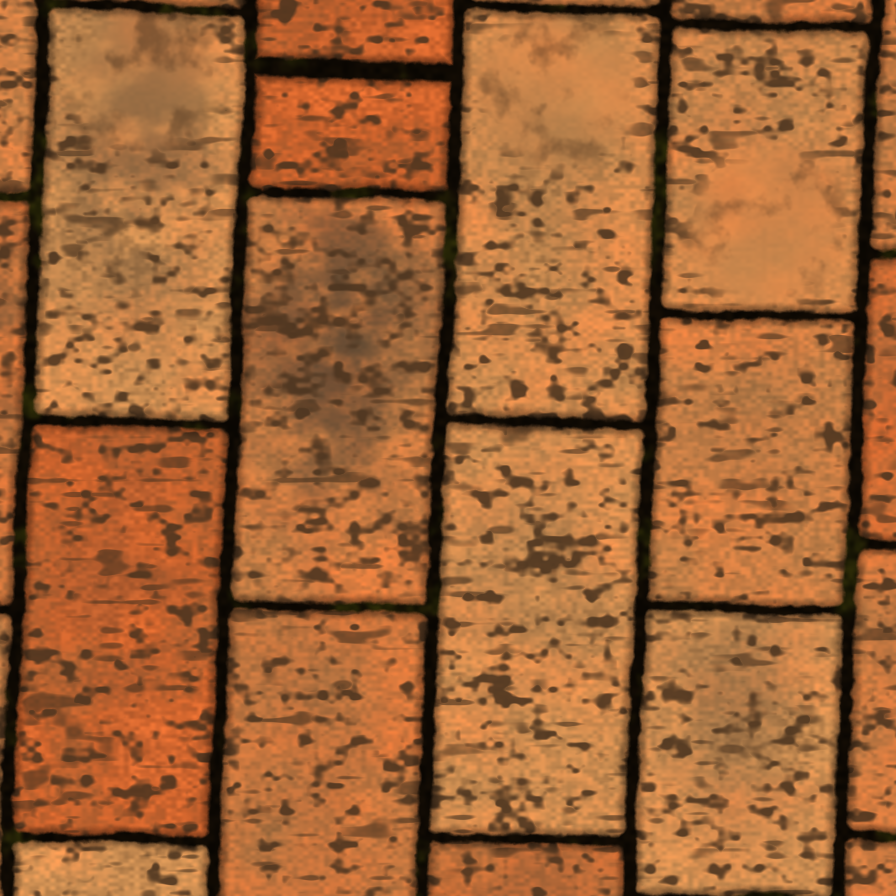
A Shadertoy shader for this texture:

```glsl
// Leaning columns of worn, speckled clay pavers with dark mossy joints.

// Layout, in canvas units
const float COLUMN_WIDTH = 0.232;
const float COLUMN_START = 0.005;
const float LEAN = 0.045;
const float LONG_BRICK = 0.463;
const float SHORT_BRICK = 0.325;
const float FIRST_SHORT_COLUMN = 3.0;
const float EVEN_OFFSET = 0.065;
const float ODD_OFFSET = 0.322;
const float ROW_TILT = 0.03;
const vec2 HALF_JOINT = vec2(0.0068, 0.0048);
const float CORNER_RADIUS = 0.008;
const vec2 CUT = vec2(1.0, 0.922);      // column and height of the sawn brick
const float CUT_HALF_WIDTH = 0.010;

// Colours
const vec3 TAN_CLAY = vec3(0.85, 0.59, 0.34);
const vec3 RED_CLAY = vec3(0.79, 0.38, 0.17);
const vec3 SPECK = vec3(0.29, 0.20, 0.12);
const vec3 SOOT = vec3(0.27, 0.23, 0.18);
const vec3 JOINT = vec3(0.055, 0.035, 0.012);
const vec3 MOSS = vec3(0.16, 0.16, 0.025);

// Firing and soot by column (first is left of the origin); rows go upward
const vec4 REDNESS[6] = vec4[6](
    vec4(0.3, 0.6, 0.4, 0.4), vec4(0.05, 0.95, 0.1, 0.5),
    vec4(0.55, 0.45, 1.0, 1.0), vec4(0.7, 0.15, 0.2, 0.3),
    vec4(0.1, 0.4, 0.25, 0.5), vec4(0.5, 0.5, 0.75, 0.5));
const vec4 SOOTINESS[6] = vec4[6](
    vec4(0.6, 0.8, 0.3, 0.3), vec4(0.1, 0.3, 0.6, 0.5),
    vec4(0.2, 1.0, 0.15, 0.1), vec4(0.3, 0.2, 0.15, 0.2),
    vec4(0.4, 0.15, 0.2, 0.3), vec4(0.2, 0.2, 0.3, 0.3));

// Smooth worn spots: centre and radius
const vec3 SMUDGES[3] = vec3[3](
    vec3(0.16, 0.91, 0.11), vec3(0.62, 0.90, 0.12), vec3(0.855, 0.745, 0.12));

float hash(vec2 p) {
    vec3 q = fract(p.xyx * vec3(0.1031, 0.1030, 0.0973));
    q += dot(q, q.yzx + 33.33);
    return fract((q.x + q.y) * q.z);
}

float noise(vec2 p) {
    vec2 i = floor(p), f = fract(p);
    f = f * f * (3.0 - 2.0 * f);
    return mix(mix(hash(i), hash(i + vec2(1, 0)), f.x),
               mix(hash(i + vec2(0, 1)), hash(i + vec2(1, 1)), f.x), f.y);
}

float fbm(vec2 p) {
    float sum = 0.0, gain = 0.53;
    for (int i = 0; i < 4; i++) {
        sum += gain * noise(p);
        p = mat2(1.6, 1.2, -1.2, 1.6) * p + 7.3;
        gain *= 0.5;
    }
    return sum;
}

// Coverage of joints by signed distance to the brick outline; also gives its cell
float brickDistance(vec2 uv, out vec2 id, out vec2 cell) {
    float wander = 0.008 * (noise(vec2(uv.y * 7.0, floor(uv.x * 3.0))) - 0.5);
    wander = mix(wander, 0.006 * (noise(uv * vec2(4.0, 9.0)) - 0.5), 0.9);
    float x = (uv.x - COLUMN_START - LEAN * uv.y + wander) / COLUMN_WIDTH;
    float column = floor(x);
    float period = column < FIRST_SHORT_COLUMN ? LONG_BRICK : SHORT_BRICK;
    float offset = mod(column, 2.0) < 0.5 ? EVEN_OFFSET : ODD_OFFSET;
    float tilt = ROW_TILT * (fract(x) - 0.5) * COLUMN_WIDTH;
    float y = (uv.y + tilt - offset + 0.006 * (noise(uv * 14.0) - 0.5)) / period;
    id = vec2(column, floor(y));
    cell = fract(vec2(x, y));

    vec2 size = vec2(COLUMN_WIDTH, period);
    vec2 q = abs(cell - 0.5) * size - size * 0.5 + HALF_JOINT + CORNER_RADIUS;
    float d = length(max(q, 0.0)) + min(max(q.x, q.y), 0.0) - CORNER_RADIUS;
    if (column == CUT.x) d = max(d, CUT_HALF_WIDTH - abs(uv.y + tilt - CUT.y));
    return d;
}

void mainImage(out vec4 fragColor, in vec2 fragCoord) {
    vec2 uv = fragCoord / iResolution.xy;
    vec2 id, cell;
    float d = brickDistance(uv, id, cell);
    int column = int(clamp(id.x + 1.0, 0.0, 5.0));
    int row = int(clamp(id.y + 1.0, 0.0, 3.0));
    vec2 p = uv + id * vec2(3.7, 5.3) + 20.0;

    float smudge = 0.0;
    for (int i = 0; i < 3; i++) {
        float r = length(uv - SMUDGES[i].xy) / SMUDGES[i].z;
        smudge = max(smudge, 1.0 - smoothstep(0.55, 0.95, r));
    }
    float detail = 1.0 - 0.8 * smudge;

    // Clay body: firing tint, broad mottle and fine grain
    float mottle = fbm(p * vec2(13.0, 16.0)) - 0.5;
    float grain = noise(p * vec2(170.0, 230.0)) - 0.5;
    float tint = REDNESS[column][row] + 0.7 * mottle + 0.25 * grain * detail;
    vec3 color = mix(TAN_CLAY, RED_CLAY, clamp(tint, 0.0, 1.0));
    color *= 1.0 + 0.35 * mottle + 0.28 * grain * detail;

    // Soot gathers near the upper middle of a brick
    float soot = SOOTINESS[column][row];
    float pool = exp(-5.0 * dot(cell - vec2(0.48, 0.66), cell - vec2(0.48, 0.66)));
    float cloud = smoothstep(0.3, 0.75, fbm(p * vec2(20.0, 26.0)) + 0.18 * pool);
    color = mix(color, SOOT, 0.75 * soot * cloud * pool);

    // Dark pits, flat scratches and soft blotches on worn spots
    float pits = 0.65 * noise(p * vec2(52.0, 78.0)) + 0.35 * noise(p * vec2(115.0, 165.0));
    float scratches = noise(p * vec2(24.0, 125.0)) * 0.7 + 0.3 * noise(p * 60.0);
    float specks = smoothstep(0.59 - 0.08 * soot, 0.80, pits);
    specks = max(specks, 0.7 * smoothstep(0.68, 0.84, scratches));
    float blotches = 0.55 * smoothstep(0.5, 0.8, fbm(p * 30.0));
    color = mix(color, SPECK, 0.88 * mix(specks, blotches, smudge));

    // Ragged joints, shaded shoulders and patches of moss
    float ragged = d + 0.007 * (fbm(uv * 75.0) - 0.5);
    float soft = max(0.0025, 1.0 / iResolution.y);
    color *= mix(1.0, 0.62, smoothstep(-0.012, 0.0, ragged));
    float moss = smoothstep(0.57, 0.78, fbm(uv * 18.0 + 4.0));
    vec3 filler = mix(JOINT, MOSS, 0.7 * moss) * (0.6 + 0.8 * noise(uv * 140.0));
    color = mix(color, filler, smoothstep(-soft, soft, ragged));

    fragColor = vec4(clamp(color, 0.0, 1.0), 1.0);
}
```
